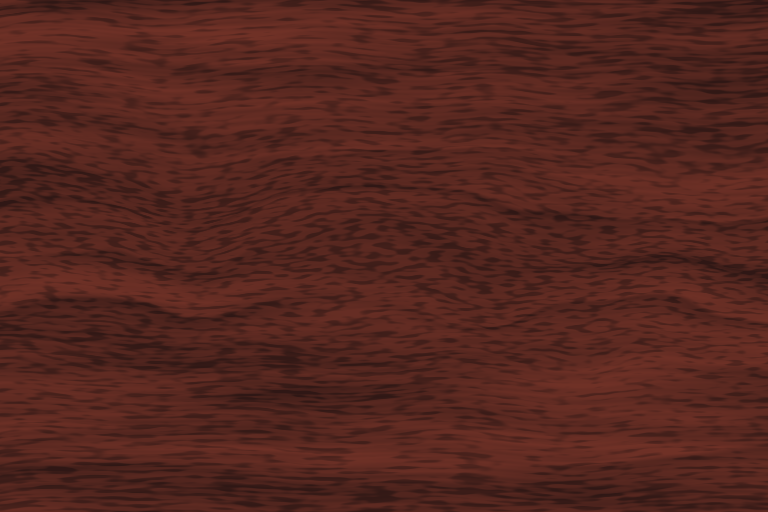
This texture is drawn by a Shadertoy shader. Its source:

```glsl
// Dark red mahogany board: wavy growth bands, thin dark rings and short horizontal pores.

#define DARK_WOOD   vec3(0.205, 0.100, 0.087)
#define LIGHT_WOOD  vec3(0.422, 0.186, 0.146)
#define BASE_TONE   0.75   // brightness before the dark parts are taken away
#define FIGURE      0.15   // height of the waves in the middle of the board
#define RING_COUNT  8.0    // dark rings per canvas height
#define RING_DEPTH  0.42
#define BAND_DEPTH  0.46
#define HAIR_DEPTH  0.28
#define PORE_DEPTH  0.50
#define PORE_SHORT  vec2(32.0, 150.0)  // pore cells per canvas height
#define PORE_LONG   vec2(11.0, 150.0)

float hash(vec2 cell) {
    vec3 h = fract(cell.xyx * 0.1031);
    h += dot(h, h.yzx + 33.33);
    return fract((h.x + h.y) * h.z);
}

// Contribution of one lattice corner with a random unit gradient
float corner(vec2 cell, vec2 offset) {
    float angle = 6.2832 * hash(cell);
    return dot(vec2(cos(angle), sin(angle)), offset);
}

// Gradient noise, roughly -0.7 to 0.7
float noise(vec2 p) {
    p += 40.37;
    vec2 cell = floor(p), f = p - cell;
    vec2 u = f * f * f * (f * (f * 6.0 - 15.0) + 10.0);
    vec2 e = vec2(1.0, 0.0);
    float low  = mix(corner(cell, f), corner(cell + e, f - e), u.x);
    float high = mix(corner(cell + e.yx, f - e.yx), corner(cell + 1.0, f - 1.0), u.x);
    return mix(low, high, u.y);
}

// 1 in the figured middle, 0 in the straight grain above and below
float figureMask(vec2 p) {
    float d = (p.y - 0.50 + 0.08 * (p.x - 0.75)) / 0.21;
    return exp(-d * d);
}

// Height of a point across the grain, bent by the figure
float grainHeight(vec2 p, float figure) {
    float wave = noise(p * vec2(2.3, 3.6)) + 0.3 * noise(p * vec2(6.0, 8.0) + 17.0);
    return p.y + FIGURE * figure * wave + 0.035 * noise(p * vec2(1.6, 2.0) + 5.0);
}

// Broad light and dark stripes
float bands(float x, float h) {
    return noise(vec2(x * 0.8, h * 10.0)) + 0.6 * noise(vec2(x * 1.8, h * 27.0) + 31.0);
}

// Rings that darken slowly and end on a crisp edge
float rings(float x, float h) {
    float phase = fract(h * RING_COUNT + 0.9 * noise(vec2(x * 0.7, h * 3.0) + 11.0));
    float line = pow(phase, 5.0) * (1.0 - smoothstep(0.91, 1.0, phase));
    float strength = smoothstep(-0.3, 0.3, noise(vec2(x * 1.5, h * 7.0) + 53.0));
    return 1.5 * line * strength;
}

// Short dashes in the figure, longer ones in the straight grain
float pores(vec2 p, float figure, float shade) {
    float coarse = noise(p * vec2(23.0, 95.0) + 71.0);
    float fine = mix(noise(p * PORE_LONG + 9.0), noise(p * PORE_SHORT), 0.25 + 0.75 * figure);
    return smoothstep(-0.08, 0.30, 0.85 * fine + 0.40 * coarse - 0.16 * shade);
}

void mainImage(out vec4 fragColor, in vec2 fragCoord) {
    vec2 p = fragCoord / iResolution.y;
    float figure = figureMask(p);
    float h = grainHeight(p, figure);

    // Pores follow the figure only in part
    vec2 porePoint = vec2(p.x, mix(p.y, h, 0.3) + 0.025 * noise(p * vec2(3.5, 2.0) + 23.0));

    float shade = bands(p.x, h);
    float hair = noise(vec2(p.x * 4.5, porePoint.y * 125.0) + 3.0);

    float tone = BASE_TONE + BAND_DEPTH * shade;
    tone -= RING_DEPTH * rings(p.x, h);
    tone += HAIR_DEPTH * (1.0 - 0.5 * figure) * hair;
    tone -= PORE_DEPTH * pores(porePoint, figure, shade);

    fragColor = vec4(mix(DARK_WOOD, LIGHT_WOOD, clamp(tone, -0.1, 1.06)), 1.0);
}
```
